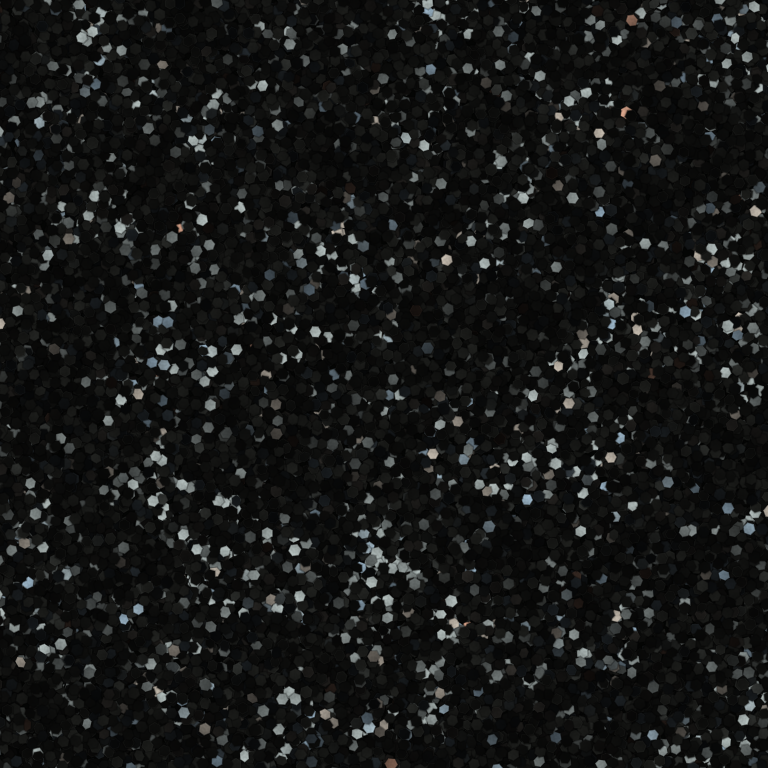
A Shadertoy shader for this texture:

```glsl
const int LAYERS = 5;
const float CELLS = 62.0;        // flake cells across the canvas
const float APOTHEM = 0.44;      // flake half width, in cells
const float SHADOW_REACH = 0.15; // contact shadow width, in cells
const vec3 BLACK_GAP = vec3(0.016, 0.019, 0.015);

vec4 hash4(vec3 p) {
    vec4 q = fract(p.xyzx * vec4(0.1031, 0.1030, 0.0973, 0.1099));
    q += dot(q, q.wzxy + 33.33);
    return fract((q.xxyz + q.yzzw) * q.zywx);
}

mat2 rotation(float angle) {
    float c = cos(angle), s = sin(angle);
    return mat2(c, s, -s, c);
}

float cornerGradient(vec2 corner, vec2 offset, float seed) {
    float angle = 6.2832 * hash4(vec3(corner, seed)).x;
    return dot(vec2(cos(angle), sin(angle)), offset);
}

float gradientNoise(vec2 p, float seed) {
    vec2 i = floor(p), f = fract(p);
    vec2 u = f * f * f * (f * (f * 6.0 - 15.0) + 10.0);
    vec2 e = vec2(1.0, 0.0);
    float low = mix(cornerGradient(i, f, seed), cornerGradient(i + e, f - e, seed), u.x);
    float high = mix(cornerGradient(i + e.yx, f - e.yx, seed),
                     cornerGradient(i + 1.0, f - 1.0, seed), u.x);
    return mix(low, high, u.y);
}

float hexagonDistance(vec2 p, float apothem) {
    p = abs(p);
    return max(dot(p, vec2(0.8660, 0.5)), p.y) - apothem;
}

// Most flakes stay dark; the top few percent catch the light.
float flakeTone(float rank) {
    float dull = 0.028 + 0.048 * rank + 0.03 * smoothstep(0.45, 0.8, rank);
    float glint = clamp((rank - 0.84) / 0.16, 0.0, 1.1);
    return dull + 0.5 * pow(glint, 1.2);
}

vec3 flakeTint(float tone, float pick) {
    vec3 tint = mix(vec3(1.0, 1.03, 0.95), vec3(0.95, 1.01, 1.0), smoothstep(0.08, 0.25, tone));
    tint = mix(tint, vec3(0.85, 0.99, 1.09), smoothstep(0.8, 0.95, pick));
    tint = mix(tint, vec3(1.05, 1.0, 0.93), step(pick, 0.1));
    return mix(tint, vec3(1.25, 0.95, 0.8), step(pick, 0.006));
}

// Paints one hexagonal flake and its contact shadow over the colour below.
vec3 paintFlake(vec3 below, vec2 p, vec2 centre, vec4 look, float cluster, float softness) {
    vec2 local = rotation(look.x * 6.2832) * p;
    float tilt = mix(1.0, 1.3, look.y * look.y * look.y);
    float d = hexagonDistance(local * vec2(1.0, tilt), APOTHEM * mix(0.93, 1.04, look.w));

    float shade = 1.0 - smoothstep(0.0, SHADOW_REACH, d);
    vec3 shadowed = below * (1.0 - 0.32 * shade);

    float tone = flakeTone(clamp(look.z + cluster, 0.0, 1.02));
    float rim = smoothstep(-0.09, -0.03, d);
    float sheen = 1.0 + 0.22 * local.x + 0.1 * gradientNoise(centre + p * 5.0, 7.0);
    float lit = tone * sheen * (1.0 - 0.12 * rim) + 0.03 * rim * step(0.75, fract(look.w * 7.0));
    vec3 face = lit * flakeTint(tone, fract(look.w * 31.0));
    return mix(shadowed, face, 1.0 - smoothstep(-softness, softness, d));
}

// One sheet of jittered flakes, painted in a fixed cell order.
vec3 paintLayer(vec3 colour, vec2 uv, float layer, float softness) {
    mat2 turn = rotation(0.4 + layer * 1.1);
    vec2 grid = turn * uv * CELLS + layer * vec2(17.37, 9.61);
    vec2 home = floor(grid);
    for (int y = -1; y <= 1; y++) {
        for (int x = -1; x <= 1; x++) {
            vec2 cell = home + vec2(x, y);
            vec2 centre = cell + hash4(vec3(cell, layer + 11.0)).xy;
            vec2 p = grid - centre;
            if (dot(p, p) > 0.55) continue;
            vec2 place = uv - (p * turn) / CELLS;
            float cluster = 0.22 * gradientNoise(place * 6.0, 3.0)
                          + 0.16 * gradientNoise(place * 17.0, 5.0);
            vec4 look = hash4(vec3(cell, layer + 43.0));
            colour = paintFlake(colour, p, centre, look, cluster, softness);
        }
    }
    return colour;
}

void mainImage(out vec4 fragColor, in vec2 fragCoord) {
    vec2 uv = fragCoord / iResolution.y;
    float softness = CELLS * max(0.0011, 0.7 / iResolution.y);

    vec3 colour = BLACK_GAP;
    for (int i = 0; i < LAYERS; i++) {
        colour = paintLayer(colour, uv, float(i), softness);
    }
    fragColor = vec4(colour, 1.0);
}
```
